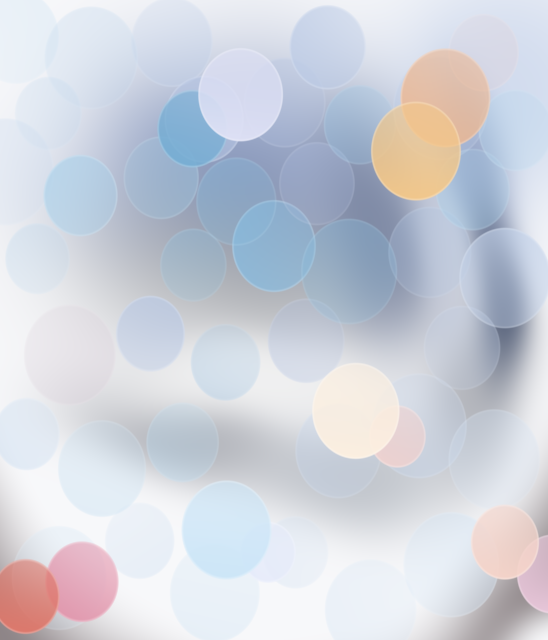
This background is drawn by a Shadertoy shader. Its source:

```glsl
// Translucent bokeh discs over a softly blurred white, grey and blue backdrop.
#define DISCS 40
#define DISC_MIN 0.050
#define DISC_MAX 0.076
#define STRETCH 1.10
#define RIM 0.004
#define FAINT 0.26
#define STRONG 0.72
#define WARP 0.012
#define WHITE vec3(0.97, 0.972, 0.98)
#define SKY vec3(0.50, 0.73, 0.87)
#define PERIWINKLE vec3(0.66, 0.72, 0.86)
#define PALE vec3(0.86, 0.92, 0.97)

vec3 hash3(float n) {
    return fract(sin(n * vec3(12.99, 78.23, 37.72) + 1.7) * 4375.85);
}

// Soft tilted ellipse of colour; tint.a is its strength
void smudge(inout vec3 col, vec2 p, vec2 centre, vec2 radii, float tilt, vec4 tint) {
    float c = cos(tilt), s = sin(tilt);
    vec2 q = p - centre;
    q = vec2(c * q.x + s * q.y, c * q.y - s * q.x) / radii;
    col = mix(col, tint.rgb, tint.a * exp(-pow(dot(q, q), 1.3)));
}

// Crisp translucent disc, shaded along one direction, with a thin bright rim
void disc(inout vec3 col, vec2 p, vec2 centre, float r, vec3 tint, float alpha, float turn) {
    vec2 q = (p - centre) / vec2(1.0, STRETCH);
    float d = length(q) - r, px = 1.0 / iResolution.y;
    float fill = 1.0 - smoothstep(-px, px, d);
    float shade = 0.92 + 0.22 * dot(q, vec2(cos(turn), sin(turn))) / r;
    col = mix(col, tint, fill * clamp(alpha * shade, 0.0, 1.0));
    col = mix(col, vec3(1.0), fill * smoothstep(-RIM, 0.0, d) * 0.35 * alpha);
}

// Two overlapping discs, the first one in front
void discPair(inout vec3 col, vec2 p, vec2 front, vec2 offset, vec2 radii, vec3 tintA, vec3 tintB) {
    disc(col, p, front + offset, radii.y, tintB, 0.80, 4.2);
    disc(col, p, front, radii.x, tintA, 0.86, 4.6);
}

vec3 backdrop(vec2 p) {
    // Layered sines make the blurred shapes irregular
    p += WARP * (sin(p.yx * 9.0 + vec2(0.4, 2.1)) + 0.5 * sin(p.yx * 21.0 + p * 8.0));
    vec3 col = WHITE;

    // Grey lower corners outside a broad white ring
    float ring = length((p - vec2(0.42, 0.5)) / vec2(0.43, 0.5));
    float low = 1.0 - smoothstep(0.2, 0.45, p.y);
    col = mix(col, vec3(0.50, 0.46, 0.47), 0.9 * low * smoothstep(0.98, 1.35, ring));
    smudge(col, p, vec2(0.87, -0.02), vec2(0.12, 0.06), 0.4, vec4(WHITE, 1.0));

    // Blue haze and the large dark centre
    smudge(col, p, vec2(0.80, 0.86), vec2(0.20, 0.20), 0.0, vec4(0.78, 0.83, 0.92, 0.75));
    vec3 core = mix(vec3(0.62, 0.63, 0.65), vec3(0.48, 0.55, 0.71), smoothstep(0.5, 0.8, p.y));
    smudge(col, p, vec2(0.38, 0.66), vec2(0.27, 0.24), 0.0, vec4(core, 0.92));
    smudge(col, p, vec2(0.59, 0.64), vec2(0.09, 0.19), 0.1, vec4(0.43, 0.48, 0.60, 0.75));

    // Dark strokes at the right, parted by a light gap
    smudge(col, p, vec2(0.74, 0.40), vec2(0.08, 0.16), -0.1, vec4(0.62, 0.63, 0.66, 0.75));
    smudge(col, p, vec2(0.75, 0.74), vec2(0.05, 0.14), 0.25, vec4(0.52, 0.59, 0.74, 0.7));
    smudge(col, p, vec2(0.685, 0.60), vec2(0.04, 0.13), 0.0, vec4(0.78, 0.80, 0.86, 0.7));
    smudge(col, p, vec2(0.77, 0.55), vec2(0.04, 0.13), 0.05, vec4(0.27, 0.32, 0.43, 0.85));

    // Grey drifts and white bands below
    smudge(col, p, vec2(0.29, 0.31), vec2(0.19, 0.07), -0.3, vec4(0.64, 0.65, 0.68, 0.8));
    smudge(col, p, vec2(0.56, 0.26), vec2(0.15, 0.10), 0.1, vec4(0.71, 0.73, 0.76, 0.8));
    smudge(col, p, vec2(0.38, 0.405), vec2(0.22, 0.065), 0.1, vec4(0.95, 0.95, 0.95, 0.85));
    smudge(col, p, vec2(0.42, 0.06), vec2(0.25, 0.12), 0.1, vec4(WHITE, 0.9));
    return col;
}

void mainImage(out vec4 fragColor, in vec2 fragCoord) {
    vec2 p = fragCoord / iResolution.y;
    float width = iResolution.x / iResolution.y;
    vec3 col = backdrop(p);

    // Evenly scattered cool discs, denser upwards, stronger near the dark centre
    for (int i = 0; i < DISCS; i++) {
        float n = float(i);
        vec3 h = hash3(n);
        vec2 c = fract(0.5 + n * vec2(0.7549, 0.5698));
        c = vec2(c.x * width, pow(c.y, 0.7));
        vec2 away = c - vec2(0.45, 0.65);
        float near = exp(-6.0 * dot(away, away));
        vec3 edgeTint = mix(PALE, vec3(0.99, 0.89, 0.86), step(0.85, h.z));
        vec3 tint = mix(edgeTint, mix(PERIWINKLE, SKY, smoothstep(0.3, 0.7, h.x)), near);
        float bold = i % 5 == 0 ? 1.0 : 0.0;
        float alpha = mix(FAINT + 0.15 * h.z, STRONG, bold * sqrt(near));
        disc(col, p, c, mix(DISC_MIN, DISC_MAX, h.y), tint, alpha, 6.28 * h.z);
    }

    // Bright accent pairs: frost, sky, amber, cream, rose and red
    discPair(col, p, vec2(0.376, 0.852), vec2(-0.075, -0.053), vec2(0.066, 0.055),
             vec3(0.87, 0.88, 0.96), vec3(0.46, 0.68, 0.83));
    discPair(col, p, vec2(0.354, 0.172), vec2(0.065, -0.035), vec2(0.070, 0.043),
             vec3(0.80, 0.90, 0.97), vec3(0.90, 0.92, 0.98));
    discPair(col, p, vec2(0.650, 0.764), vec2(0.046, 0.083), vec2(0.070, 0.070),
             vec3(0.95, 0.78, 0.54), vec3(0.93, 0.72, 0.57));
    discPair(col, p, vec2(0.556, 0.358), vec2(0.065, -0.040), vec2(0.068, 0.044),
             vec3(0.99, 0.94, 0.88), vec3(0.94, 0.82, 0.81));
    discPair(col, p, vec2(0.789, 0.153), vec2(0.075, -0.050), vec2(0.053, 0.056),
             vec3(0.96, 0.83, 0.79), vec3(0.92, 0.78, 0.86));
    discPair(col, p, vec2(0.040, 0.068), vec2(0.088, 0.023), vec2(0.053, 0.057),
             vec3(0.87, 0.47, 0.42), vec3(0.89, 0.58, 0.67));

    fragColor = vec4(clamp(col, 0.0, 1.0), 1.0);
}
```
